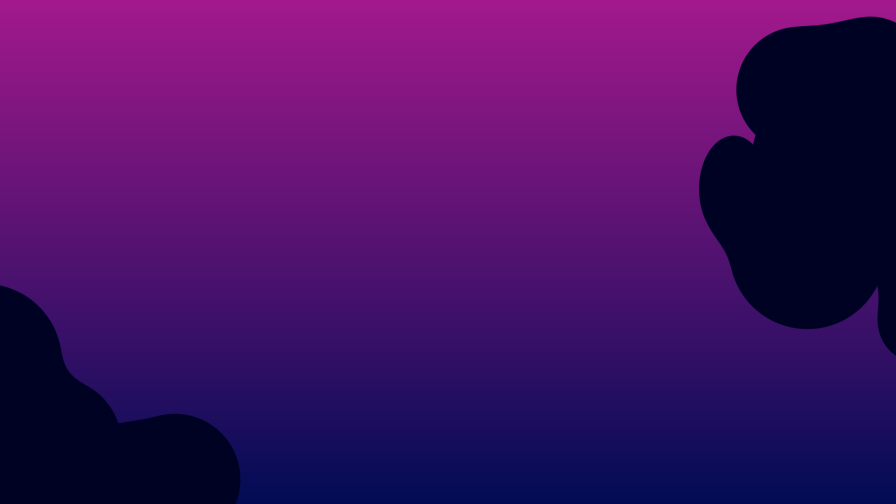
Reproduce this background procedurally as a Shadertoy shader.

```glsl
const float ASPECT = 16.0 / 9.0;
const vec3 SKY_BOTTOM = vec3(0.005, 0.045, 0.33);
const vec3 SKY_TOP = vec3(0.64, 0.097, 0.55);
const vec3 CLOUD_COLOR = vec3(0.0, 0.007, 0.143);

float circle(vec2 p, vec2 center, float radius) {
    return length(p - center) - radius;
}

// First-order distance to an ellipse
float ellipse(vec2 p, vec2 center, vec2 radii) {
    vec2 q = (p - center) / radii;
    float k = length(q);
    return k * (k - 1.0) / max(length(q / radii), 1e-4);
}

// Union with a rounded valley of the given width
float smoothUnion(float a, float b, float width) {
    float h = max(width - abs(a - b), 0.0) / width;
    return min(a, b) - 0.25 * h * h * width;
}

// Lower left cloud: rounded shoulder, then a low lobe behind a sharp crease
float leftCloud(vec2 p) {
    float shoulder = smoothUnion(
        circle(p, vec2(-0.032, 0.282), 0.155),
        circle(p, vec2(0.111, 0.120), 0.130), 0.060);
    float lowLobe = smoothUnion(
        circle(p, vec2(0.255, 0.039), 0.123),
        circle(p, vec2(0.347, 0.049), 0.130), 0.028);
    float core = circle(p, vec2(0.012, 0.028), 0.150);
    return min(min(shoulder, lowLobe), core);
}

// Right cloud: three outer lobes meeting at creases around a filled core
float rightCloud(vec2 p) {
    float crown = smoothUnion(
        circle(p, vec2(1.586, 0.822), 0.125),
        circle(p, vec2(1.727, 0.856), 0.111), 0.069);
    float belly = smoothUnion(
        ellipse(p, vec2(1.456, 0.625), vec2(0.069, 0.106)),
        circle(p, vec2(1.602, 0.502), 0.155), 0.056);
    float tail = smoothUnion(
        circle(p, vec2(1.852, 0.502), 0.127),
        ellipse(p, vec2(1.815, 0.366), vec2(0.074, 0.083)), 0.046);
    float core = circle(p, vec2(1.678, 0.676), 0.1875);
    return min(min(crown, belly), min(tail, core));
}

float coverage(float distanceToEdge, float pixel) {
    return 1.0 - smoothstep(-0.75 * pixel, 0.75 * pixel, distanceToEdge);
}

void mainImage(out vec4 fragColor, in vec2 fragCoord) {
    vec2 uv = fragCoord / iResolution.xy;
    vec2 p = uv * vec2(ASPECT, 1.0);

    vec3 color = mix(SKY_BOTTOM, SKY_TOP, uv.y);
    float clouds = min(leftCloud(p), rightCloud(p));
    color = mix(color, CLOUD_COLOR, coverage(clouds, 1.0 / iResolution.y));

    fragColor = vec4(color, 1.0);
}
```
